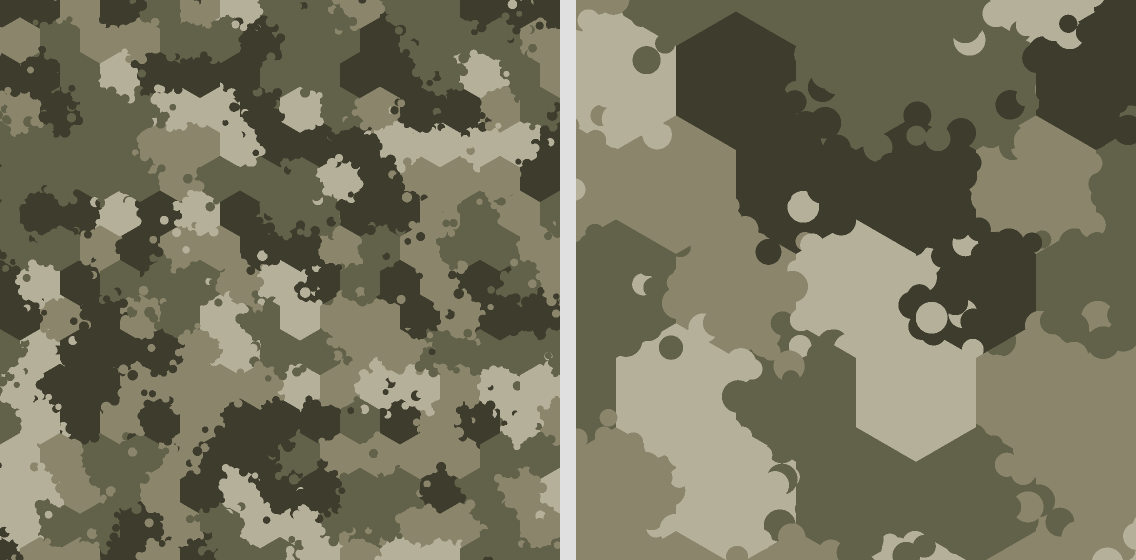
Left: the whole. Right: its middle third, enlarged.
This pattern is drawn by a WebGL 2 fragment shader. Its source:

```glsl
#version 300 es
precision highp float;
// Draws a four-tone olive camouflage of hexagon patches with edges nibbled by small discs.

uniform vec2 u_resolution;
out vec4 fragColor;

vec3 hash3(vec2 p) {
    vec3 q = fract(p.xyx * vec3(0.1031, 0.1030, 0.0973));
    q += dot(q, q.yxz + 33.33);
    return fract((q.xxy + q.yzz) * q.zyx);
}

// Integer id of the upright hexagon holding p, with 14 hexagons per canvas width.
vec2 hexId(vec2 p) {
    vec2 pitch = vec2(1.0, sqrt(3.0));
    vec2 g = p * 14.0 / pitch;
    vec2 odd = floor(g) + 0.5;
    vec2 even = floor(g - 0.5) + 1.0;
    vec2 centre = length((g - odd) * pitch) < length((g - even) * pitch) ? odd : even;
    return round(centre * 2.0);
}

// Some hexagons borrow the tone of a neighbour, which joins them into larger patches.
vec3 hexColor(vec2 id) {
    vec3 choice = hash3(id + 57.0);
    if (choice.x < 0.38) {
        id += choice.y < 0.4 ? vec2(2.0, 0.0) : vec2(choice.z < 0.5 ? -1.0 : 1.0, 1.0);
    }
    float tone = hash3(id + 213.0).y;
    if (tone < 0.27) return vec3(0.24, 0.235, 0.175);
    if (tone < 0.525) return vec3(0.385, 0.38, 0.29);
    if (tone < 0.78) return vec3(0.54, 0.52, 0.42);
    return vec3(0.71, 0.69, 0.60);
}

// Slow wobble that pushes whole stretches of an edge in or out.
vec2 wobble(vec2 p) {
    return 0.004 * (sin(p.yx * 93.0 + vec2(1.0, 4.0)) + sin(p.yx * 171.0 + p * 60.0));
}

vec3 camouflage(vec2 p) {
    vec2 home = hexId(p);
    vec2 owner = home;
    float topRank = 0.0;
    float size = 1.0 / 74.0;

    // The highest ranked disc over p carries the tone found at its displaced centre.
    for (int y = -1; y <= 1; y++) {
        for (int x = -1; x <= 1; x++) {
            vec2 cell = floor(p / size) + vec2(x, y);
            vec3 place = hash3(cell + 11.0);
            vec3 drift = hash3(cell + 331.0);
            vec2 centre = (cell + place.xy) * size;
            float radius = mix(0.0052, 0.0098, place.z);
            if (length(p - centre) < radius && drift.z > topRank) {
                topRank = drift.z;
                float angle = 6.2832 * drift.x;
                float reach = 0.038 * pow(drift.y, 3.0);
                vec2 source = centre + wobble(centre) + reach * vec2(cos(angle), sin(angle));
                owner = hexId(source);
            }
        }
    }

    // A share of the hexagon sides stays straight.
    bool ragged = hash3(home + owner + 479.0).x > 0.24;
    return hexColor(ragged ? owner : home);
}

void main() {
    // Four samples per pixel smooth the edges.
    vec3 color = vec3(0.0);
    for (int i = 0; i < 4; i++) {
        vec2 offset = (vec2(i % 2, i / 2) - 0.5) * 0.45;
        color += camouflage((gl_FragCoord.xy + offset) / u_resolution.y);
    }
    fragColor = vec4(color / 4.0, 1.0);
}
```
